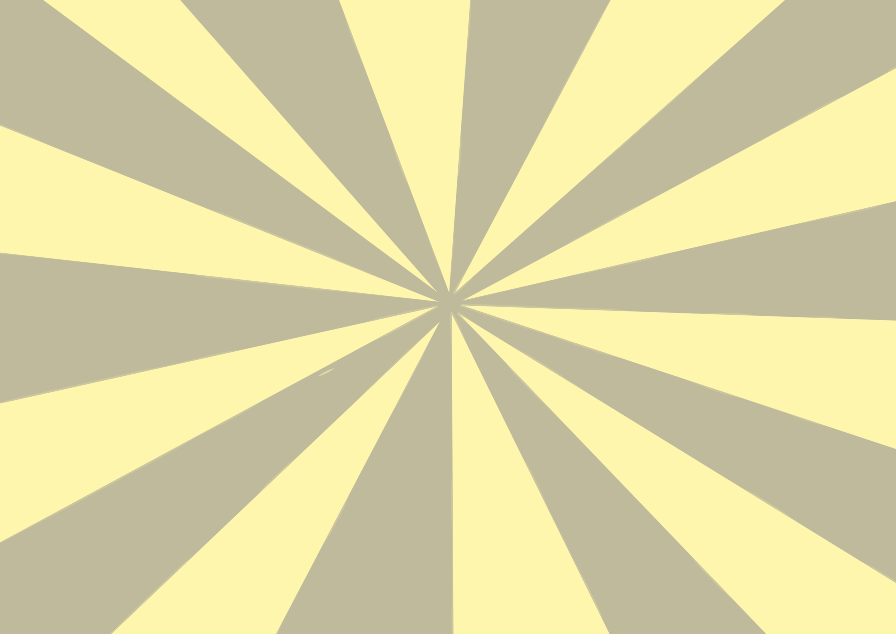
Reproduce this background procedurally as a Shadertoy shader.

```glsl
#define HUB vec2(0.5013, 0.5203)
#define SHADE vec3(0.749, 0.729, 0.608)
#define CREAM vec3(1.0, 0.965, 0.678)
#define FRINGE_WIDTH 0.0028
#define FRINGE_STRENGTH 0.2
#define FRINGE_SCALE 14.0
#define FLECK_WIDTH 0.0016
#define FLECK_STRENGTH 0.5

const int RAY_COUNT = 10;

// Each ray: tip offset from the hub (canvas heights), then its two edge angles (degrees)
const vec4 RAYS[RAY_COUNT] = vec4[RAY_COUNT](
    vec4(-0.020,  0.020,  131.33,  143.46),
    vec4( 0.000,  0.018,   85.88,  110.61),
    vec4( 0.009,  0.018,   41.56,   61.99),
    vec4( 0.022,  0.006,   12.90,   28.20),
    vec4( 0.020, -0.002,  -18.30,   -2.00),
    vec4( 0.015, -0.015,  -46.17,  -31.63),
    vec4( 0.004, -0.015,  -89.69,  -63.77),
    vec4(-0.015, -0.028, -136.46, -117.67),
    vec4(-0.020, -0.004, -167.49, -151.63),
    vec4(-0.017,  0.004,  158.12,  173.63));

float hash(float n) {
    return fract(sin(n * 127.1) * 43758.5453);
}

float noise(float x) {
    float cell = floor(x);
    return mix(hash(cell), hash(cell + 1.0), smoothstep(0.0, 1.0, x - cell));
}

// Signed distance to the sides of a wedge, negative inside
float wedge(vec2 p, float fromAngle, float toAngle) {
    float middle = 0.5 * (fromAngle + toAngle);
    float spread = 0.5 * (toAngle - fromAngle);
    vec2 axis = vec2(cos(middle), sin(middle));
    vec2 q = vec2(dot(p, axis), abs(axis.x * p.y - axis.y * p.x));
    float side = q.y * cos(spread) - q.x * sin(spread);
    return dot(q, vec2(cos(spread), sin(spread))) < 0.0 ? length(p) : side;
}

// Distance to a short stroke that tapers at both ends
float taperedStroke(vec2 p, vec2 a, vec2 b, float width) {
    vec2 along = b - a;
    float t = clamp(dot(p - a, along) / dot(along, along), 0.0, 1.0);
    return length(p - a - along * t) - width * 4.0 * t * (1.0 - t);
}

void mainImage(out vec4 fragColor, in vec2 fragCoord) {
    float pixel = 1.0 / iResolution.y;
    vec2 p = (fragCoord - HUB * iResolution.xy) * pixel;

    // Cream rays, with a patchy faint fringe along their sides
    float light = 0.0;
    float fringe = 0.0;
    for (int i = 0; i < RAY_COUNT; i++) {
        vec4 ray = RAYS[i];
        vec2 q = p - ray.xy;
        float d = wedge(q, radians(ray.z), radians(ray.w));
        light = max(light, smoothstep(0.5, -0.5, d / pixel));
        float patchy = noise(length(q) * FRINGE_SCALE + float(i) * 17.0);
        float reach = FRINGE_WIDTH * smoothstep(0.35, 0.9, patchy);
        fringe = max(fringe, smoothstep(0.5, -0.5, (d - reach) / pixel));
    }

    // Stray fleck in the lower left shade
    float fleckDistance = taperedStroke(p, vec2(-0.207, -0.114), vec2(-0.181, -0.101), FLECK_WIDTH);
    float fleck = smoothstep(0.5, -0.5, fleckDistance / pixel);

    float cover = max(light, max(fringe * FRINGE_STRENGTH, fleck * FLECK_STRENGTH));
    fragColor = vec4(mix(SHADE, CREAM, cover), 1.0);
}
```
